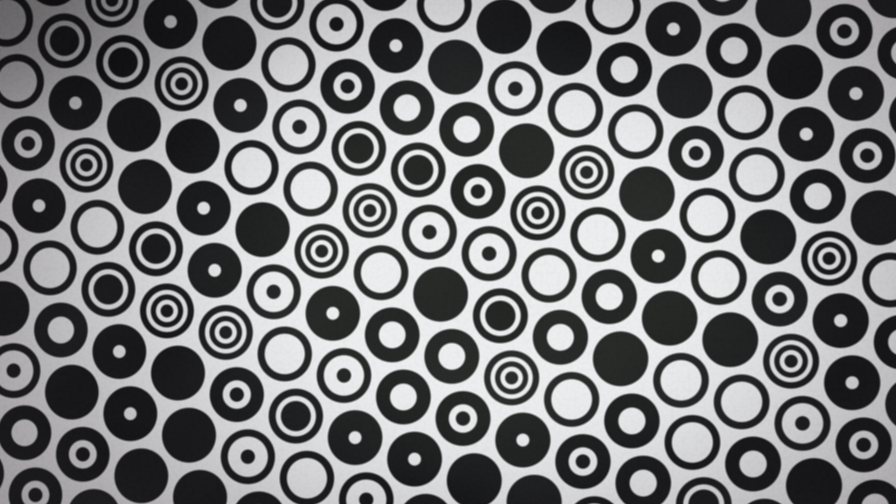
Give the GLSL for this pattern, as a WebGL 1 fragment shader.

```glsl
precision highp float;

uniform vec2 u_resolution;

// Lengths are in canvas heights.
#define STEP_A vec2(0.1183, -0.0427)
#define STEP_B vec2(0.0222, -0.1233)
#define ORIGIN vec2(0.852, 0.5395)
#define STRETCH 0.0152
#define RADIUS 0.0543
#define SOFTNESS 0.0031
#define PAPER vec3(0.918, 0.925, 0.928)
#define INK vec3(0.148, 0.159, 0.150)
#define EDGE_INK vec3(0.098, 0.098, 0.108)
#define VIGNETTE 0.36
#define GRAIN 0.025
#define SEED 17.0

float hash(vec2 p) {
  return fract(sin(dot(p, vec2(127.1, 311.7)) + SEED) * 4375.85);
}

// Distance to the nearest jittered feature point.
float cellular(vec2 p) {
  vec2 base = floor(p);
  float nearest = 2.0;
  for (int y = -1; y <= 1; y++) {
    for (int x = -1; x <= 1; x++) {
      vec2 cell = base + vec2(float(x), float(y));
      vec2 jitter = vec2(hash(cell), hash(cell + 57.3));
      nearest = min(nearest, length(cell + jitter - p));
    }
  }
  return nearest;
}

float mottle(vec2 p) {
  float waves = sin(p.x * 13.0 + 2.0 * sin(p.y * 9.0));
  waves += 0.6 * sin(p.y * 31.0 - p.x * 17.0 + sin(p.x * 23.0));
  return waves / 1.6;
}

float disc(float dist, float radius, float soft) {
  return 1.0 - smoothstep(radius - soft, radius + soft, dist);
}

// Radii, as fractions of the dot, where ink and paper swap; -1 is unused.
vec4 ringRadii(float pick) {
  if (pick < 0.24) return vec4(-1.0);
  if (pick < 0.40) return vec4(0.235, -1.0, -1.0, -1.0);
  if (pick < 0.52) return vec4(0.49, -1.0, -1.0, -1.0);
  if (pick < 0.69) return vec4(0.74, -1.0, -1.0, -1.0);
  if (pick < 0.77) return vec4(0.74, 0.26, -1.0, -1.0);
  if (pick < 0.86) return vec4(0.74, 0.55, -1.0, -1.0);
  if (pick < 0.93) return vec4(0.52, 0.26, -1.0, -1.0);
  return vec4(0.77, 0.60, 0.41, 0.235);
}

float dotInk(float dist, float pick, float soft) {
  vec4 r = ringRadii(pick) * RADIUS;
  return disc(dist, RADIUS, soft)
    - disc(dist, r.x, soft) + disc(dist, r.y, soft)
    - disc(dist, r.z, soft) + disc(dist, r.w, soft);
}

// Coordinates of p along the two lattice steps.
vec2 toLattice(vec2 p) {
  vec2 a = STEP_A;
  vec2 b = STEP_B;
  float area = a.x * b.y - a.y * b.x;
  return vec2(p.x * b.y - p.y * b.x, a.x * p.y - a.y * p.x) / area;
}

void main() {
  vec2 uv = gl_FragCoord.xy / u_resolution;
  vec2 p = gl_FragCoord.xy / u_resolution.y;
  float soft = max(SOFTNESS, 0.75 / u_resolution.y);

  // Slanted hexagonal lattice, opening slightly to the right
  vec2 q = p - ORIGIN;
  q.x -= STRETCH * q.x * q.x;
  vec2 base = floor(toLattice(q));
  float ink = 0.0;
  float tone = 0.0;
  for (int j = 0; j <= 1; j++) {
    for (int i = 0; i <= 1; i++) {
      vec2 cell = base + vec2(float(i), float(j));
      float dist = length(q - cell.x * STEP_A - cell.y * STEP_B);
      float cover = dotInk(dist, hash(cell), soft);
      ink += cover;
      tone += cover * (hash(cell + 91.7) - 0.5);
    }
  }
  ink = clamp(ink, 0.0, 1.0);

  // Uneven light: dim borders, darkest at the upper left
  float away = length((uv - vec2(0.55, 0.47)) * vec2(1.0, 0.8));
  float edge = smoothstep(0.18, 0.75, away);
  float corner = 1.0 - smoothstep(0.0, 0.4, length(uv - vec2(0.0, 1.0)));
  float light = 1.0 - VIGNETTE * edge - 0.22 * corner;
  vec3 tint = mix(vec3(1.0), vec3(1.01, 0.985, 0.995), edge);

  // Paper grain and worn ink
  float grain = GRAIN * (0.5 - cellular(p * 120.0));
  vec3 paper = PAPER * tint * light + grain;
  vec3 worn = mix(INK, EDGE_INK, smoothstep(0.2, 0.42, away)) * (1.0 - 0.4 * corner);
  worn += 0.02 * tone + 0.008 * mottle(p) + 0.5 * grain;
  gl_FragColor = vec4(mix(paper, worn, ink), 1.0);
}
```
